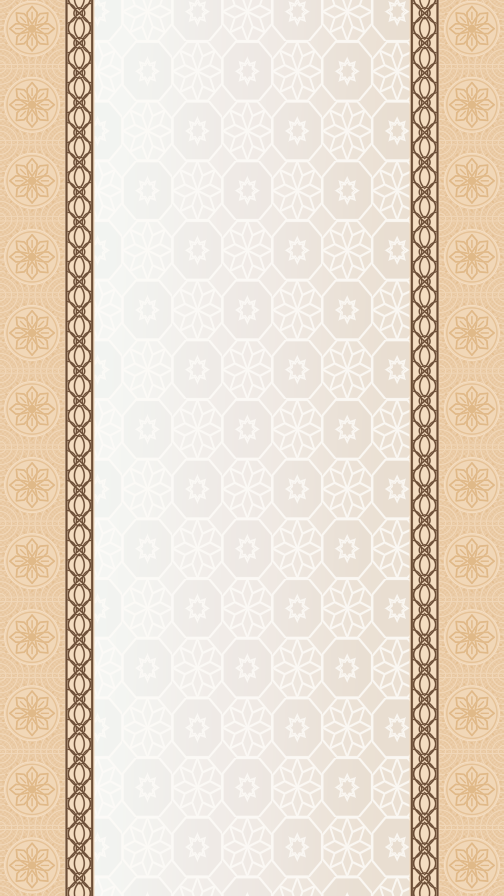
This pattern is drawn by a Shadertoy shader. Its source:

```glsl
// Ornamental panel: a pale lattice of octagonal rosettes and stars, flanked
// by dark braids and tan medallion borders. Folded sectors and repeated cells
// feed distance functions; the canvas is 432 design units wide.

const float TAU = 6.2831853;
const float WIDTH = 432.0;
const vec3 TAN = vec3(0.905, 0.77, 0.61);
const vec3 OCHRE = vec3(0.88, 0.725, 0.535);
const vec3 CREAM = vec3(0.957, 0.865, 0.755);
const vec3 BROWN = vec3(0.39, 0.27, 0.18);
const vec3 IVORY = vec3(0.992, 0.984, 0.97);

float fill(float d, float aa) {
    return 1.0 - smoothstep(-0.5 * aa, 0.5 * aa, d);
}

float stroke(float d, float halfWidth, float aa) {
    return fill(abs(d) - halfWidth, aa);
}

float segment(vec2 p, vec2 a, vec2 b) {
    vec2 ab = b - a;
    return length(p - a - ab * clamp(dot(p - a, ab) / dot(ab, ab), 0.0, 1.0));
}

// Mirrors the plane into one half of a sector out of n
vec2 foldSector(vec2 p, float n) {
    float w = TAU / n;
    float a = mod(atan(p.y, p.x + 1e-5) + 0.5 * w, w) - 0.5 * w;
    return length(p) * vec2(cos(a), abs(sin(a)));
}

float repeatCentered(float x, float period) {
    return mod(x + 0.5 * period, period) - 0.5 * period;
}

float octagon(vec2 p, float radius, float cut) {
    p = abs(p);
    return max(max(p.x, p.y), (p.x + p.y) * cut) - radius;
}

// Upright pointed leaf bounded by two arcs
float leaf(vec2 p, float halfWidth, float halfHeight) {
    float radius = 0.5 * (halfWidth * halfWidth + halfHeight * halfHeight) / halfWidth;
    return length(vec2(abs(p.x) + radius - halfWidth, p.y)) - radius;
}

// Signed distance to the edge joining a star tip and its inner notch
float starEdge(vec2 f, float tip, float notch, float n) {
    vec2 a = vec2(tip, 0.0);
    vec2 b = notch * vec2(cos(0.5 * TAU / n), sin(0.5 * TAU / n));
    vec2 e = normalize(b - a);
    return dot(f - a, vec2(e.y, -e.x));
}

// Centre: checkerboard of eight-petal rosettes and small stars
vec3 lattice(vec2 p, float aa) {
    float t = clamp((p.x - 81.0) / 270.0 + (384.0 - p.y) * 0.0001, 0.0, 1.0);
    vec3 ground = mix(vec3(0.96, 0.966, 0.954), vec3(0.945, 0.924, 0.908), smoothstep(0.0, 0.5, t));
    ground = mix(ground, vec3(0.921, 0.878, 0.826), smoothstep(0.4, 1.0, t));
    vec2 cell = vec2(42.8, 51.15);
    vec2 g = (p - vec2(212.0, 400.0)) / cell;
    vec2 id = floor(g + 0.5);
    vec2 q = (g - id) * 47.0;
    vec2 f = foldSector(q, 8.0);
    float ink;
    if (mod(id.x + id.y, 2.0) < 0.5) {
        float frame = octagon(q, 23.2, 0.68);
        ground *= 1.0 - 0.01 * fill(frame, aa);
        float star = starEdge(f, 11.5, 7.2, 8.0);
        ink = max(stroke(frame, 0.9, aa), stroke(star + 0.8, 0.8, aa));
        ink = max(ink, stroke(starEdge(f, 7.0, 5.0, 8.0), 0.6, aa));
    } else {
        vec2 shoulder = 12.8 * vec2(0.9239, 0.3827);
        float petal = min(segment(f, vec2(0.0), shoulder), segment(f, shoulder, vec2(23.0, 0.0)));
        ink = max(stroke(octagon(q, 23.2, 0.7071), 0.9, aa), stroke(petal, 0.9, aa));
    }
    return mix(ground, IVORY, ink * 0.85);
}

// Braid: crossing strands, ringed knots, leaves and side arcs between rails
vec3 braid(vec2 p, float aa) {
    float period = 25.57;
    float y = repeatCentered(p.y - 501.0, period);
    float phase = TAU * y / period;
    float x = abs(p.x);
    float slope = 9.5 * 0.5 * TAU / period * cos(0.5 * phase);
    float strand = (x - 9.5 * abs(sin(0.5 * phase))) / sqrt(1.0 + slope * slope);
    float ink = stroke(strand, 0.75, aa);
    ink = max(ink, stroke(length(vec2(p.x, y)) - 4.6, 0.65, aa));
    ink = max(ink, stroke(length(vec2(x - 11.0, y)) - 8.5, 0.65, aa));
    ink = max(ink, stroke(leaf(vec2(x, 0.5 * period - abs(y)), 4.2, 9.5), 0.65, aa));
    ink *= fill(x - 11.0, aa);
    ink = max(ink, stroke(x - 11.0, 0.95, aa));
    return mix(CREAM, BROWN, ink * 0.94);
}

// Border: flower medallions over a fine filigree
vec3 medallions(vec2 p, float aa) {
    float period = 65.2;
    vec2 q = vec2(p.x, repeatCentered(p.y - 417.4, period));
    float r = length(q);
    vec2 f = foldSector(q, 8.0);
    vec2 corner = abs(q) - vec2(27.5, 0.5 * period);
    float mesh = 0.5 + 0.5 * sin(q.x * 1.7) * sin(q.y * 1.7);
    float rings = stroke(repeatCentered(length(corner), 5.0), 0.6, aa);
    float light = max(0.5 * mesh, 0.75 * rings);
    light = max(light, 0.8 * stroke(corner.y + 1.8, 0.5, aa));
    light = mix(light, 0.75, fill(r - 23.5, aa));
    light = max(light, stroke(r - 23.5, 0.6, aa));
    // Pointed petals, veins and surrounding rings
    vec2 side = 11.0 * vec2(0.9239, 0.3827);
    vec2 belly = vec2(14.0, 4.2);
    float petal = min(segment(f, vec2(4.0, 0.0), side), segment(f, side, belly));
    petal = min(petal, segment(f, belly, vec2(19.0, 0.0)));
    float vein = segment(f, vec2(8.0, 0.0), vec2(14.0, 0.0));
    float dark = max(stroke(petal, 0.75, aa), stroke(vein, 0.6, aa));
    dark = max(dark, fill(r - 3.6, aa));
    dark = max(dark, 0.7 * stroke(r - 21.5, 0.6, aa));
    dark = max(dark, 0.6 * fill(length(foldSector(q, 24.0) - vec2(25.5, 0.0)) - 1.0, aa));
    return mix(mix(TAN, CREAM, light), OCHRE, dark);
}

void mainImage(out vec4 fragColor, in vec2 fragCoord) {
    vec2 p = fragCoord * WIDTH / iResolution.x;
    float aa = 1.2 * WIDTH / iResolution.x;
    float side = abs(p.x - 216.0);
    vec3 color = lattice(p, aa * 1.15);
    color = mix(color, braid(vec2(side - 148.0, p.y), aa * 1.2), fill(135.0 - side, aa));
    color = mix(color, medallions(vec2(side - 188.5, p.y), aa), fill(160.5 - side, aa));
    fragColor = vec4(color, 1.0);
}
```
